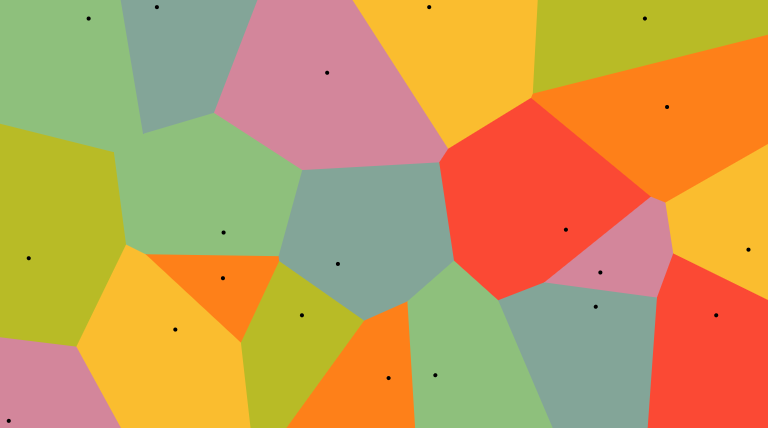
A Shadertoy shader for this pattern:

```glsl
// Flat-coloured Voronoi mosaic with a small black dot on every seed.
// Seeds sit on a strongly jittered grid; each pixel finds its two nearest seeds,
// and the exact distance to their bisector gives a smooth cell border.

const ivec2 GRID = ivec2(7, 3);        // columns and rows of seeds
const int EMPTY_SLOT = 16;             // slot left without a seed, for a wider cell
const int ROW_SHIFT = 2;               // palette steps between rows
const vec2 SPREAD = vec2(1.4, 1.0);    // jitter range in grid slots
const float DOT_RADIUS = 0.0047;       // in canvas heights
const vec3 DOT_COLOR = vec3(0.0);

const vec3 PALETTE[7] = vec3[7](
    vec3(0.827, 0.525, 0.608),   // pink
    vec3(0.980, 0.741, 0.184),   // yellow
    vec3(0.722, 0.733, 0.149),   // olive
    vec3(0.996, 0.502, 0.098),   // orange
    vec3(0.557, 0.753, 0.486),   // green
    vec3(0.514, 0.647, 0.596),   // teal
    vec3(0.984, 0.286, 0.204));  // red

// Quadratic sequence folded to 0..1: an irregular offset for each slot
vec2 jitter(int slot) {
    float n = float(slot);
    return fract(vec2(0.37 * n * n + 0.2, (0.23 * n + 0.41) * n + 0.05));
}

vec2 seedPosition(int slot, float aspect) {
    vec2 corner = vec2(slot % GRID.x, slot / GRID.x);
    vec2 cell = corner + 0.5 + SPREAD * (jitter(slot) - 0.5);
    return cell / vec2(GRID) * vec2(aspect, 1.0);
}

vec3 seedColor(int slot) {
    return PALETTE[(slot % GRID.x + ROW_SHIFT * (slot / GRID.x)) % 7];
}

void mainImage(out vec4 fragColor, in vec2 fragCoord) {
    float pixel = 1.0 / iResolution.y;
    float aspect = iResolution.x * pixel;
    vec2 p = fragCoord * pixel;

    // Nearest and second nearest seed
    int nearest = 0, second = 0;
    float d1 = 1e5, d2 = 1e5;
    for (int slot = 0; slot < GRID.x * GRID.y; slot++) {
        if (slot == EMPTY_SLOT) continue;
        float d = distance(p, seedPosition(slot, aspect));
        if (d < d1) {
            d2 = d1;
            second = nearest;
            d1 = d;
            nearest = slot;
        } else if (d < d2) {
            d2 = d;
            second = slot;
        }
    }

    // Blend across the border within one pixel
    float gap = distance(seedPosition(nearest, aspect), seedPosition(second, aspect));
    float border = (d2 * d2 - d1 * d1) / (2.0 * gap);
    float inside = clamp(0.5 + border / pixel, 0.0, 1.0);
    vec3 color = mix(seedColor(second), seedColor(nearest), inside);

    // Seed dot
    float dotMask = clamp(0.5 + (DOT_RADIUS - d1) / pixel, 0.0, 1.0);
    fragColor = vec4(mix(color, DOT_COLOR, dotMask), 1.0);
}
```
